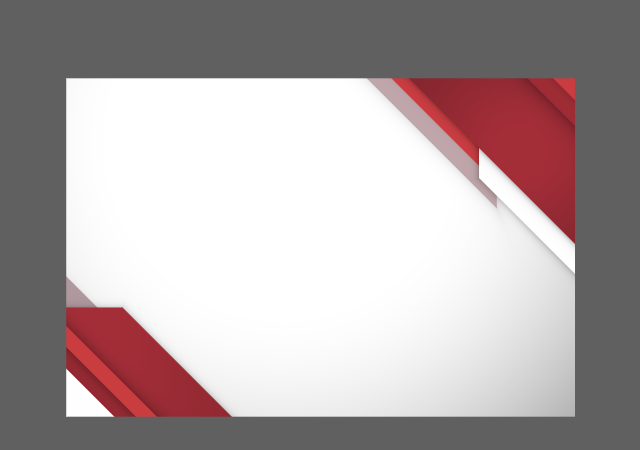
Give the GLSL for this background, as a WebGL 1 fragment shader.

```glsl
precision highp float;
// Grey frame around a white card with layered diagonal red ribbons in two corners.

uniform vec2 u_resolution;

// Signed distance to the diagonal x + y = sum, negative on the upper right side.
float diagonal(vec2 p, float sum) {
  return (sum - p.x - p.y) * 0.7071;
}

// Signed distance to the strip between two diagonals.
float strip(vec2 p, float low, float high) {
  return max(diagonal(p, low), -diagonal(p, high));
}

float coverage(float d) {
  return clamp(0.5 - d * u_resolution.y, 0.0, 1.0);
}

// Paints a shape over the colour, with a soft shadow outside its edge.
void layer(inout vec3 color, vec3 paint, float d, float shadow, float spread) {
  color *= 1.0 - shadow * exp(-max(d, 0.0) / spread);
  color = mix(color, paint, coverage(d));
}

void main() {
  vec2 p = gl_FragCoord.xy / u_resolution.y;
  vec3 bright = vec3(0.79, 0.24, 0.255);
  vec3 crimson = vec3(0.645, 0.18, 0.22);
  vec3 deep = vec3(0.525, 0.15, 0.185);

  // White card, shaded towards the lower right
  float falloff = max(length(p - vec2(0.63, 0.685)) - 0.37, 0.0) / 0.52;
  vec3 color = vec3(1.0 - 0.3 * pow(falloff, 1.8));

  // Upper right ribbons, from back to front
  float mauve = max(strip(p, 1.641, 1.72), p.x - 1.104);
  layer(color, vec3(0.75, 0.65, 0.67), mauve, 0.09, 0.012);
  layer(color, bright, max(strip(p, 1.696, 1.76), p.x - 1.075), 0.05, 0.004);
  float white = max(strip(p, 1.669, 1.76), 1.0645 - p.x);
  layer(color, vec3(0.995), white, 0.22, 0.007);
  float glow = smoothstep(0.02, 0.29, length(p - vec2(1.157, 0.667)));
  layer(color, mix(crimson, deep, glow), diagonal(p, 1.736), 0.28, 0.006);
  layer(color, vec3(0.62, 0.172, 0.21), diagonal(p, 1.998), 0.25, 0.014);
  layer(color, bright, diagonal(p, 2.055), 0.12, 0.006);

  // Lower left ribbons, from back to front
  layer(color, vec3(0.69, 0.6, 0.62), -diagonal(p, 0.533), 0.04, 0.006);
  float panel = max(-diagonal(p, 0.589), p.y - 0.3167);
  vec3 panelColor = mix(crimson, vec3(0.57, 0.16, 0.195), smoothstep(0.2, 0.55, p.x));
  layer(color, panelColor, panel, 0.16, 0.006);
  layer(color, vec3(0.61, 0.17, 0.205), -diagonal(p, 0.4), 0.0, 0.01);
  layer(color, bright, strip(p, 0.376, 0.423), 0.25, 0.012);
  layer(color, vec3(0.995), -diagonal(p, 0.328), 0.1, 0.005);

  // Flat frame outside the card
  vec2 edge = abs(p - vec2(0.7125, 0.45)) - vec2(0.5653, 0.376);
  color = mix(vec3(0.376), color, coverage(max(edge.x, edge.y)));

  gl_FragColor = vec4(color, 1.0);
}
```
